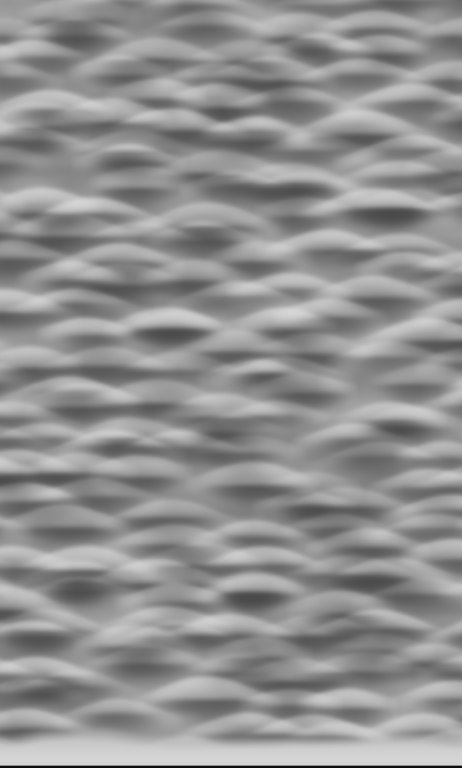
Give the GLSL for this texture map, as a Shadertoy shader.

```glsl
// Soft grey ripples: linked arched highlights around dark lens-shaped hollows, with a pale strip at the foot.

const vec2 CELL = vec2(0.19, 0.052);   // spacing of the ripples, canvas width = 1
const float MID_GREY = 0.568;
const float STRIP_GREY = 0.83;
const float TONE_RANGE = 0.31;

float hash(vec2 p) {
    return fract(sin(dot(p, vec2(127.1, 311.7))) * 43758.5453);
}

float valueNoise(vec2 p) {
    vec2 i = floor(p);
    vec2 f = fract(p);
    f = f * f * (3.0 - 2.0 * f);
    float low = mix(hash(i), hash(i + vec2(1.0, 0.0)), f.x);
    float high = mix(hash(i + vec2(0.0, 1.0)), hash(i + vec2(1.0, 1.0)), f.x);
    return mix(low, high, f.y);
}

// Bell curve with a different softness above and below its peak
float skewBell(float d, float above, float below) {
    float t = d / (d > 0.0 ? above : below);
    return exp(-0.5 * t * t);
}

// Smooth window, 1 in the middle and 0 at the half width
float taper(float x, float halfWidth) {
    float u = x / halfWidth;
    float w = max(1.0 - u * u, 0.0);
    return w * w;
}

// Bright crest: thin bell-shaped arch, crisp above and fading downwards
float crest(vec2 d, float halfWidth, float rise) {
    float w = taper(d.x, halfWidth);
    return sqrt(w) * skewBell(d.y + rise * (1.0 - w), 0.007, 0.016);
}

// Dark hollow: flat upper edge, bowl-shaped underside
float hollow(vec2 d, float halfWidth, float depth) {
    float w = taper(d.x, halfWidth);
    return w * skewBell(d.y, 0.008, depth * (0.35 + 0.65 * w));
}

// Sum of the scattered crests and hollows around p, in staggered rows
float ripples(vec2 p) {
    float row = floor(p.y / CELL.y);
    float sum = 0.0;
    for (int j = -1; j <= 3; j++) {
        float y = row + float(j);
        float stagger = 0.5 * mod(y, 2.0) + 0.3 * hash(vec2(y, 5.0));
        float column = floor(p.x / CELL.x - stagger);
        for (int i = -1; i <= 1; i++) {
            vec2 id = vec2(column + float(i), y);
            vec2 jitter = mix(vec2(0.15, 0.0), vec2(0.85, 1.0), vec2(hash(id), hash(id + 17.3)));
            float size = hash(id + 41.9);
            float tone = hash(id + 73.1);
            float gap = hash(id + 95.7);
            vec2 d = p - (id + vec2(stagger, 0.0) + jitter) * CELL;
            float halfWidth = mix(0.11, 0.18, size);
            vec2 below = vec2(0.05 * (tone - 0.5), -mix(0.030, 0.055, gap));
            sum += mix(0.09, 0.25, tone) * crest(d, halfWidth, mix(0.020, 0.048, size));
            sum -= mix(0.14, 0.31, gap) * hollow(d - below, halfWidth * 0.92, 0.022);
        }
    }
    return sum;
}

void mainImage(out vec4 fragColor, in vec2 fragCoord) {
    vec2 p = fragCoord / iResolution.x;

    // Ripples over broad, slow changes of tone
    float tone = ripples(p);
    tone += 0.14 * (valueNoise(p * vec2(5.0, 13.0)) - 0.5);
    tone += 0.07 * (valueNoise(p * vec2(13.0, 38.0) + 9.0) - 0.5);

    // One soft glow in the lower part
    vec2 glow = (p - vec2(0.37, 0.385)) / vec2(0.085, 0.045);
    tone += 0.18 * exp(-dot(glow, glow));

    // Gentle limit on the extremes
    float grey = MID_GREY + TONE_RANGE * tanh(tone / TONE_RANGE);

    // Pale strip with an uneven, soft upper edge
    float edge = 0.072 + 0.030 * (valueNoise(vec2(p.x * 9.0, 3.5)) - 0.5);
    float strip = 1.0 - smoothstep(edge - 0.030, edge + 0.016, p.y);
    float stripGrey = STRIP_GREY - 0.06 * smoothstep(0.02, 0.07, p.y);
    grey = mix(grey, stripGrey, strip);

    // Thin dark line along the foot
    grey *= mix(0.06, 1.0, smoothstep(0.003, 0.007, p.y));

    fragColor = vec4(vec3(grey), 1.0);
}
```
